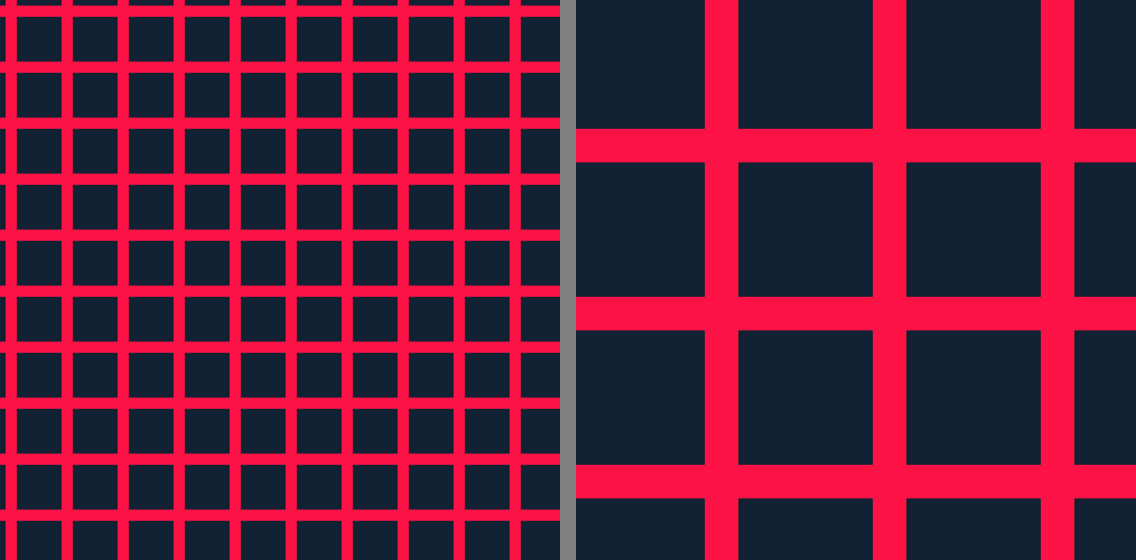
Left, the full canvas; right, a detail of the centre.
Write a three.js fragment shader that draws this pattern.

```glsl
// Square grid of flat red bars over a dark navy ground.
#define REPEATS 10.0
#define BAR_WIDTH 0.2
#define BAR_CENTER vec2(0.2, 0.8)
#define GROUND_COLOR vec3(0.06, 0.13, 0.20)
#define BAR_COLOR vec3(0.99, 0.07, 0.27)

varying vec2 vUv;

// Coverage of the vertical (x) and horizontal (y) bars, in cell units
vec2 barCoverage(vec2 cell) {
  vec2 distanceToCenter = abs(fract(cell - BAR_CENTER + 0.5) - 0.5);
  vec2 pixel = max(fwidth(cell), vec2(0.0001));
  return clamp((0.5 * BAR_WIDTH - distanceToCenter) / pixel + 0.5, 0.0, 1.0);
}

void main() {
  vec2 bars = barCoverage(vUv * REPEATS);

  // Union of both bar directions
  float grid = 1.0 - (1.0 - bars.x) * (1.0 - bars.y);
  gl_FragColor = vec4(mix(GROUND_COLOR, BAR_COLOR, grid), 1.0);
}
```
